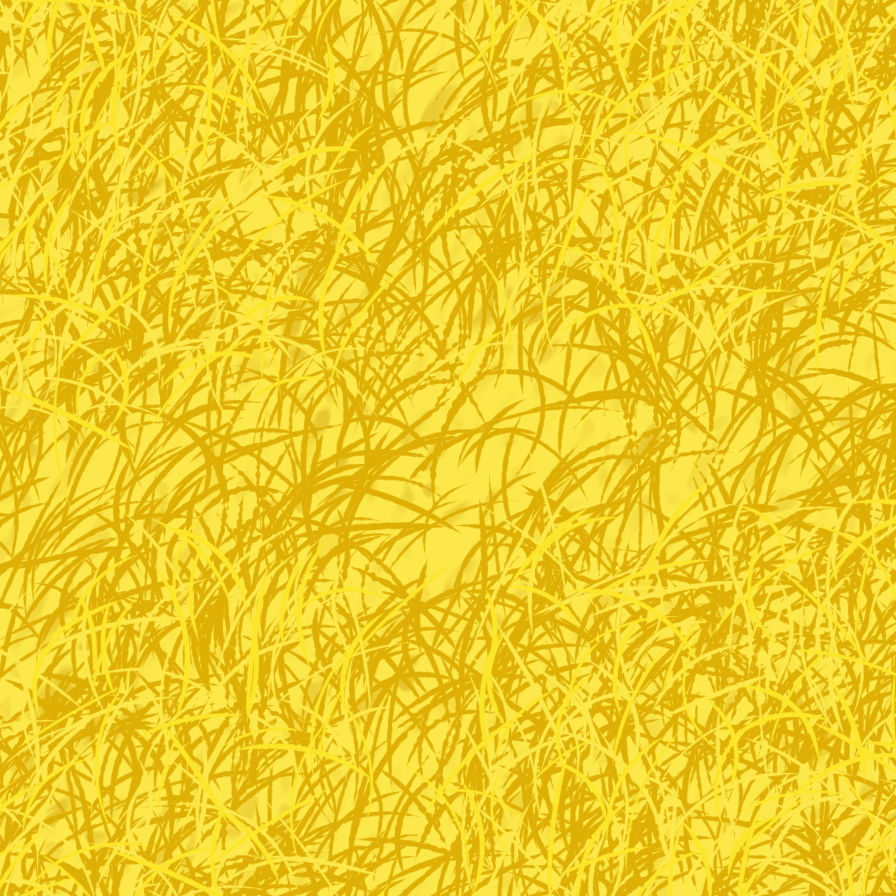
Give the GLSL for this pattern, as a Shadertoy shader.

```glsl
// Tangled golden grass: curved ochre blades on pale yellow, with bright blades over the thickets.

const float CELL = 0.1;

vec4 hash4(vec3 p) {
    vec4 h = fract(p.xyzx * vec4(0.1031, 0.1030, 0.0973, 0.1099));
    h += dot(h, h.wzxy + 33.33);
    return fract((h.xxyz + h.yzzw) * h.zywx);
}

float cornerSlope(vec2 corner, vec2 offset) {
    return dot(hash4(vec3(corner + 300.0, 5.0)).xy * 2.0 - 1.0, offset);
}

// Gradient noise, roughly -0.6 to 0.6
float noise(vec2 p) {
    vec2 i = floor(p), f = p - i;
    vec2 u = f * f * f * (f * (f * 6.0 - 15.0) + 10.0);
    vec2 e = vec2(1.0, 0.0);
    return mix(mix(cornerSlope(i, f), cornerSlope(i + e, f - e), u.x),
               mix(cornerSlope(i + e.yx, f - e.yx), cornerSlope(i + 1.0, f - 1.0), u.x), u.y);
}

// Thickets fill four quarters, parted by an open band each way
float thicket(vec2 p) {
    float row = abs(p.y - 0.5 - 0.14 * (p.x - 0.5) + 0.02 * sin(p.x * 17.0));
    float column = abs(p.x - 0.47 + 0.025 * sin(p.y * 13.0));
    return smoothstep(0.06, 0.13, row) * smoothstep(0.03, 0.1, column);
}

// Coverage of one layer of bowed blades; fray eats into their edges
float blades(vec2 p, float layer, int count, float width, float fray, float soft) {
    vec2 home = floor(p / CELL);
    float ink = 0.0;
    for (int k = 0; k < 9; k++) {
        vec2 cell = home + vec2(k % 3, k / 3) - 1.0;
        float clump = noise((cell + 0.5) * CELL * 5.3 + layer * 7.0);
        for (int i = 0; i < count; i++) {
            vec3 seed = vec3(cell + 50.0, float(i) + layer * 40.0);
            vec4 place = hash4(seed);
            vec2 root = (cell + place.xy) * CELL;
            vec2 q = p - root;
            if (dot(q, q) > CELL * CELL) continue;

            // Density
            float grown = thicket(root);
            float keep = layer < 0.5 ? mix(0.62, 0.92, grown) + 0.5 * clump
                                     : grown * (0.9 + 0.6 * clump);
            if (place.z > keep) continue;

            // Direction: most blades lean right, some left
            vec4 shape = hash4(seed + vec3(170.0, 59.0, 211.0));
            if (place.w < 0.3) q.x = -q.x;
            float lean = 0.95 + 0.6 * clump + 1.5 * (shape.x - 0.5);
            float c = cos(lean), s = sin(lean);
            q = vec2(c * q.x + s * q.y, c * q.y - s * q.x);

            // Distance to a parabola, tapered at both ends
            float reach = mix(0.04, 0.09, shape.y);
            float bend = mix(0.03, 0.42, shape.z) / reach;
            float t = q.x / reach;
            float d = abs(q.y + bend * q.x * q.x) / sqrt(1.0 + 4.0 * bend * bend * q.x * q.x);
            float halfWidth = width * mix(0.6, 1.4, shape.w) * (1.0 - t * t * t * t);
            ink = max(ink, smoothstep(-soft, soft, halfWidth - d - fray));
        }
    }
    return ink;
}

void mainImage(out vec4 fragColor, in vec2 fragCoord) {
    float size = min(iResolution.x, iResolution.y);
    vec2 p = fragCoord / size;
    float soft = max(0.0011, 0.6 / size);

    vec3 pale = vec3(0.99, 0.91, 0.29);
    vec3 shade = vec3(0.90, 0.77, 0.18);
    vec3 ochre = vec3(0.87, 0.69, 0.02);
    vec3 bright = vec3(0.99, 0.90, 0.16);

    // Ground with faint pressed relief
    vec2 grain = p * vec2(34.0, 27.0) + 1.5 * noise(p * 16.0);
    float relief = noise(grain) - noise(grain + vec2(0.25, -0.2));
    float dented = smoothstep(-0.1, 0.35, noise(p * 7.0 + 9.0));
    vec3 color = mix(pale, shade, smoothstep(0.04, 0.3, relief) * (0.25 + 0.75 * dented));

    // Ragged zones break thin blades into specks
    float ragged = smoothstep(0.0, 0.4, noise(p * 9.0 + 21.0));
    float fray = noise(p * 150.0) * mix(0.0012, 0.005, ragged);

    color = mix(color, ochre, blades(p, 0.0, 18, 0.0026, fray, soft));
    color = mix(color, pale, blades(p, 1.0, 4, 0.0020, fray * 0.5, soft));
    color = mix(color, bright, blades(p, 2.0, 3, 0.0022, fray * 0.3, soft));
    fragColor = vec4(color, 1.0);
}
```
